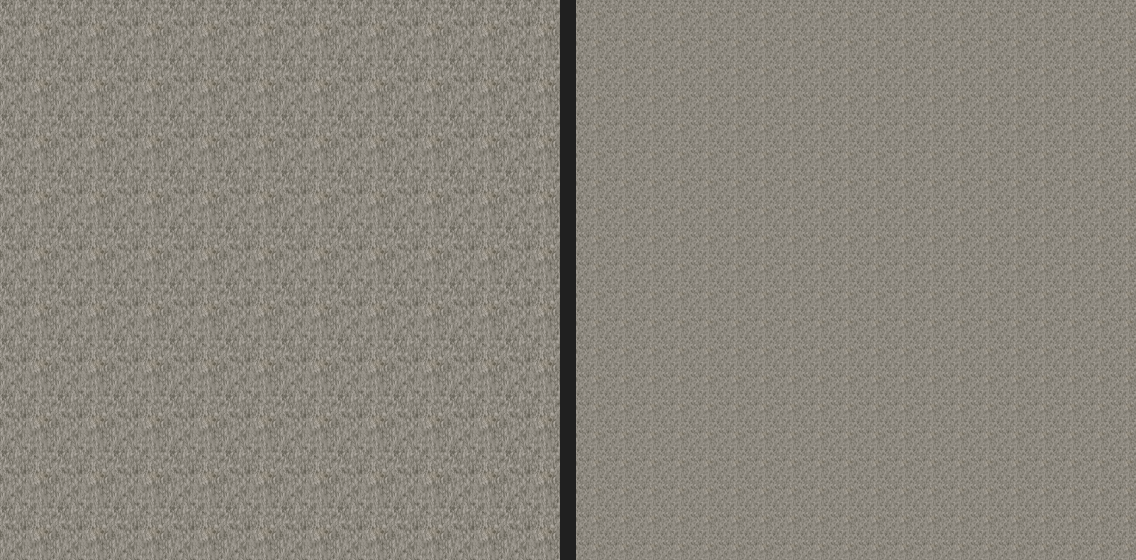
Left: one tile. Right: repeated 2 by 2.
Give the GLSL for this texture, as a Shadertoy shader.

```glsl
const float REPEATS = 10.0;               // swatches across and down
const vec2 STITCHES = vec2(18.0, 13.0);   // yarn legs and rows per swatch
const vec3 SHADOW = vec3(0.392, 0.378, 0.336);
const vec3 HIGHLIGHT = vec3(0.696, 0.674, 0.642);
const vec3 WARM_TINT = vec3(0.010, 0.001, -0.014);

// Integer hash of a lattice cell, 0 to 1
float hash(vec2 cell, uint seed) {
    uvec2 c = uvec2(cell);
    uint h = c.x * 1597334673u ^ c.y * 3812015801u ^ seed * 2798796415u;
    h = (h ^ (h >> 16)) * 2146121005u;
    h = (h ^ (h >> 15)) * 2221713035u;
    h ^= h >> 16;
    return float(h & 65535u) / 65535.0;
}

// Value noise that wraps after one swatch
float wrapNoise(vec2 uv, vec2 cells, uint seed) {
    vec2 p = uv * cells;
    vec2 i = floor(p);
    vec2 f = smoothstep(0.0, 1.0, p - i);
    vec2 a = mod(i, cells);
    vec2 b = mod(i + 1.0, cells);
    float low = mix(hash(a, seed), hash(vec2(b.x, a.y), seed), f.x);
    float high = mix(hash(vec2(a.x, b.y), seed), hash(b, seed), f.x);
    return mix(low, high, f.y);
}

// Rounded yarn leg that fades to zero at its cell borders
float legProfile(vec2 f) {
    float across = 4.0 * f.x * (1.0 - f.x);
    float along = 1.0 - pow(abs(2.0 * f.y - 1.0), 4.0);
    return across * along;
}

// Knitted legs, leaning alternately left and right, with uneven rows
float knit(vec2 uv, vec2 count, float slant) {
    vec2 p = uv * count;
    float column = mod(floor(p.x), count.x);
    float lean = mod(column, 2.0) * 2.0 - 1.0;
    p.y += lean * slant * (fract(p.x) - 0.5) + 0.8 * hash(vec2(column, 0.0), 10u);
    vec2 cell = mod(floor(p), count);
    float legTone = 0.65 + 0.70 * hash(cell, 1u);
    float columnTone = 0.25 * (hash(vec2(column, 0.0), 2u) - 0.5);
    return legProfile(fract(p)) * (legTone + columnTone);
}

// Shift the yarn by a fraction of a stitch
vec2 loosen(vec2 uv, vec2 count, float amount) {
    vec2 shift = vec2(wrapNoise(uv, vec2(12.0), 3u), wrapNoise(uv, vec2(12.0), 4u));
    return uv + (shift - 0.5) * amount / count;
}

void mainImage(out vec4 fragColor, in vec2 fragCoord) {
    vec2 uv = fract(fragCoord / iResolution.xy * REPEATS);

    // Yarn, fibre flecks and broad wear
    float yarn = knit(loosen(uv, STITCHES, 1.1), STITCHES, 0.9);
    float flecks = wrapNoise(uv, vec2(29.0, 18.0), 5u) - 0.5;
    float fibres = wrapNoise(uv, vec2(40.0, 32.0), 6u) - 0.5;
    float wear = wrapNoise(uv, vec2(4.0, 3.0), 7u) - 0.5;
    float tone = 0.54 + 0.34 * (yarn - 0.53) + 0.54 * flecks + 0.32 * fibres + 0.09 * wear;

    // Sparse dark gaps, longer than wide
    float gaps = smoothstep(0.70, 0.92, wrapNoise(uv, vec2(24.0, 14.0), 8u));
    tone -= 0.26 * gaps;

    // Faint brownish patches in the grey wool
    float warmth = smoothstep(0.45, 0.85, wrapNoise(uv, vec2(4.0), 9u));
    vec3 color = mix(SHADOW, HIGHLIGHT, clamp(tone, 0.0, 1.0)) + WARM_TINT * warmth;
    fragColor = vec4(color, 1.0);
}
```
